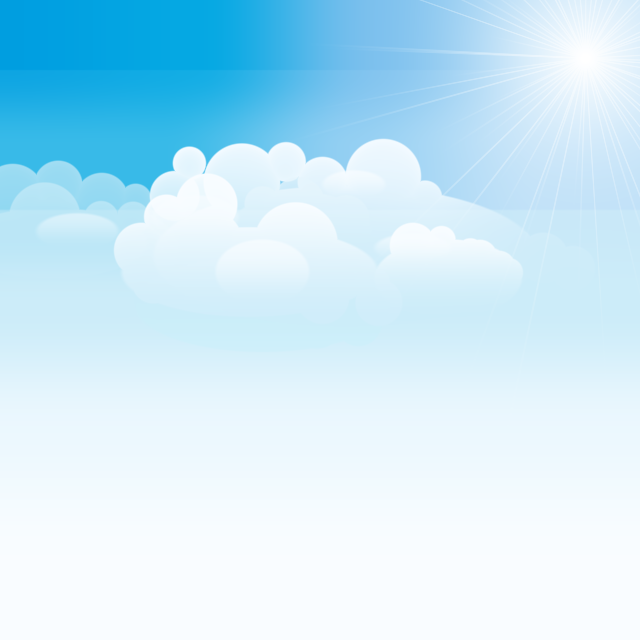
Reproduce this background procedurally as a three.js fragment shader.

```glsl
varying vec2 vUv;

const float EDGE = 0.0016;
const vec2 SUN = vec2(0.915, 0.909);
const vec3 DEEP_BLUE = vec3(0.0, 0.62, 0.88);
const vec3 CYAN = vec3(0.22, 0.73, 0.91);
const vec3 SOFT_BLUE = vec3(0.48, 0.75, 0.93);
const vec3 PALE_BLUE = vec3(0.75, 0.88, 0.97);
const vec3 HAZE = vec3(0.80, 0.925, 0.975);
const vec3 MIST = vec3(0.92, 0.97, 0.995);
const vec3 WHITE = vec3(0.975, 0.99, 1.0);

float hash(float n) {
  return fract(sin(n * 91.37) * 4375.85);
}

float puff(float d, vec2 p, float x, float y, float r) {
  return min(d, length(p - vec2(x, y)) - r);
}

float oval(vec2 p, vec2 center, vec2 radii) {
  return (length((p - center) / radii) - 1.0) * min(radii.x, radii.y);
}

// Evenly spaced bumps along a line
float bumps(float d, vec2 p, vec2 a, vec2 b, float r) {
  for (int i = 0; i < 5; i++) {
    float k = float(i);
    vec2 c = mix(a, b, k / 4.0);
    d = puff(d, p, c.x, c.y, r * (0.85 + 0.3 * hash(k + 2.0)));
  }
  return d;
}

vec3 paintCloud(vec3 col, float d, float y, vec2 span, vec3 base, vec3 top, vec2 opacity) {
  float h = smoothstep(span.x, span.y, y);
  float mask = 1.0 - smoothstep(-EDGE, EDGE, d);
  float rim = 0.10 * exp(min(d, 0.0) * 110.0) * h;
  return mix(col, mix(base, top, h), mask * min(mix(opacity.x, opacity.y, h) + rim, 1.0));
}

// Soft highlight with a crisp upper edge
vec3 paintSheen(vec3 col, vec2 p, vec2 center, vec2 radii, float strength) {
  float d = oval(p, center, radii);
  float fade = smoothstep(-radii.y, radii.y, p.y - center.y);
  return mix(col, WHITE, strength * fade * (1.0 - smoothstep(-EDGE, EDGE * 2.0, d)));
}

vec3 sky(vec2 p) {
  vec3 upper = mix(DEEP_BLUE, vec3(0.02, 0.66, 0.89), smoothstep(0.0, 0.32, p.x));
  upper = mix(upper, SOFT_BLUE, smoothstep(0.31, 0.59, p.x));
  upper = mix(upper, PALE_BLUE, smoothstep(0.55, 0.92, p.x));
  vec3 lower = mix(CYAN, vec3(0.57, 0.81, 0.95), smoothstep(0.25, 0.55, p.x));
  lower = mix(lower, PALE_BLUE, smoothstep(0.5, 0.85, p.x));
  float band = 1.0 - smoothstep(0.889, 0.892, p.y);
  vec3 col = mix(upper, lower, band * (0.25 + 0.75 * smoothstep(0.89, 0.77, p.y)));
  vec3 haze = mix(HAZE, MIST, smoothstep(0.52, 0.33, p.y));
  haze = mix(haze, WHITE, smoothstep(0.36, 0.12, p.y));
  float veil = 1.0 - smoothstep(0.670, 0.674, p.y);
  return mix(col, haze, veil * mix(0.6, 1.0, smoothstep(0.67, 0.54, p.y)));
}

float sunRays(vec2 q) {
  float glow = 0.0;
  for (int i = 0; i < 64; i++) {
    float k = float(i);
    float angle = 2.7 + (k + hash(k)) * 0.0982;
    vec2 dir = vec2(cos(angle), sin(angle));
    float along = dot(q, dir);
    float across = abs(q.x * dir.y - q.y * dir.x);
    float reach = 0.15 + 0.5 * hash(k + 70.0);
    float width = 0.0009 + 0.003 * max(along, 0.0) * hash(k + 140.0);
    float beam = 1.0 - smoothstep(width * 0.3, width + 0.0008, across);
    glow += beam * step(0.0, along) * (1.0 - smoothstep(0.0, reach, along));
  }
  return min(glow, 1.0);
}

void main() {
  vec2 p = vUv;
  vec2 q = p - SUN;
  float r = length(q);
  vec3 col = sky(p);

  // Sun halo and rays
  col = mix(col, WHITE, 0.55 * exp(-r * r * 45.0));
  col = mix(col, vec3(1.0), 0.4 * sunRays(q));
  col = mix(col, vec3(1.0), min(1.0, 1.1 * exp(-r * 18.0)));

  // Pale underside
  float d = oval(p, vec2(0.41, 0.525), vec2(0.20, 0.075));
  d = bumps(d, p, vec2(0.30, 0.50), vec2(0.56, 0.496), 0.038);
  col = paintCloud(col, d, p.y, vec2(0.45, 0.58), vec3(0.79, 0.94, 0.98), HAZE, vec2(0.5, 0.8));

  // Distant left cloud
  d = oval(p, vec2(0.09, 0.61), vec2(0.19, 0.085));
  d = puff(d, p, 0.02, 0.694, 0.050);
  d = puff(d, p, 0.091, 0.711, 0.038);
  d = puff(d, p, 0.159, 0.688, 0.042);
  d = puff(d, p, 0.212, 0.688, 0.025);
  d = bumps(d, p, vec2(0.0, 0.56), vec2(0.25, 0.54), 0.040);
  col = paintCloud(col, d, p.y, vec2(0.50, 0.74), HAZE, vec3(0.70, 0.89, 0.96), vec2(0.3, 0.78));
  d = oval(p, vec2(0.08, 0.62), vec2(0.15, 0.055));
  d = puff(d, p, 0.07, 0.659, 0.056);
  d = puff(d, p, 0.158, 0.659, 0.027);
  d = puff(d, p, 0.208, 0.659, 0.026);
  col = paintCloud(col, d, p.y, vec2(0.56, 0.71), HAZE, vec3(0.78, 0.92, 0.97), vec2(0.25, 0.65));
  col = paintSheen(col, p, vec2(0.121, 0.638), vec2(0.062, 0.028), 0.5);

  // Back bank, thinning to the right
  d = oval(p, vec2(0.54, 0.60), vec2(0.30, 0.11));
  d = puff(d, p, 0.296, 0.745, 0.026);
  d = puff(d, p, 0.273, 0.694, 0.039);
  d = puff(d, p, 0.378, 0.716, 0.060);
  d = puff(d, p, 0.447, 0.747, 0.031);
  d = puff(d, p, 0.504, 0.716, 0.039);
  d = puff(d, p, 0.599, 0.724, 0.059);
  d = puff(d, p, 0.664, 0.691, 0.027);
  d = bumps(d, p, vec2(0.71, 0.645), vec2(0.895, 0.581), 0.036);
  float thin = 1.0 - 0.65 * smoothstep(0.66, 0.88, p.x);
  col = paintCloud(col, d, p.y, vec2(0.49, 0.78), HAZE, vec3(0.95, 0.98, 1.0), vec2(0.6, 0.93) * thin);
  d = puff(oval(p, vec2(0.47, 0.64), vec2(0.11, 0.06)), p, 0.466, 0.681, 0.042);
  d = puff(puff(d, p, 0.410, 0.681, 0.028), p, 0.541, 0.659, 0.036);
  col = paintCloud(col, d, p.y, vec2(0.56, 0.72), HAZE, vec3(0.90, 0.96, 0.99), vec2(0.2, 0.75));
  col = paintSheen(col, p, vec2(0.553, 0.711), vec2(0.047, 0.022), 0.7);

  // Front right cloud
  d = oval(p, vec2(0.70, 0.565), vec2(0.115, 0.061));
  d = puff(puff(d, p, 0.645, 0.616, 0.036), p, 0.690, 0.625, 0.022);
  d = bumps(d, p, vec2(0.735, 0.606), vec2(0.794, 0.574), 0.024);
  col = paintCloud(col, d, p.y, vec2(0.50, 0.64), HAZE, WHITE, vec2(0.35, 0.9));
  col = paintSheen(col, p, vec2(0.645, 0.612), vec2(0.057, 0.022), 0.6);

  // Front main cloud
  d = oval(p, vec2(0.39, 0.575), vec2(0.20, 0.070));
  d = puff(d, p, 0.323, 0.681, 0.048);
  d = puff(d, p, 0.260, 0.661, 0.035);
  d = puff(d, p, 0.221, 0.609, 0.043);
  d = puff(d, p, 0.313, 0.609, 0.070);
  d = puff(d, p, 0.462, 0.618, 0.066);
  d = puff(d, p, 0.544, 0.581, 0.031);
  d = puff(d, p, 0.589, 0.560, 0.020);
  d = bumps(d, p, vec2(0.24, 0.56), vec2(0.592, 0.527), 0.038);
  col = paintCloud(col, d, p.y, vec2(0.49, 0.70), vec3(0.82, 0.93, 0.98), WHITE, vec2(0.7, 0.92));
  col = paintSheen(col, p, vec2(0.305, 0.660), vec2(0.066, 0.034), 0.6);
  col = paintSheen(col, p, vec2(0.410, 0.575), vec2(0.072, 0.050), 0.7);

  gl_FragColor = vec4(col, 1.0);
}
```
